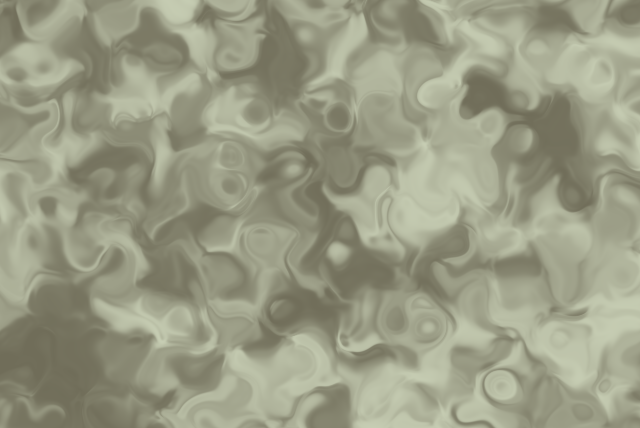
A Shadertoy shader for this texture:

```glsl
const vec3 SHADOW = vec3(0.435, 0.423, 0.345);
const vec3 LIGHT = vec3(0.785, 0.812, 0.710);
const float SCALE = 12.5;       // base cells per canvas height
const float CONTRAST = 1.2;
const float BRIGHTNESS = 0.06;
const int FOLDS = 3;
const float FOLD_AMOUNT = 0.95;
const float FOLD_FREQ_STEP = 1.6;
const float FOLD_FADE = 0.45;
const float BROAD_FREQ = 0.3;
const float BROAD_WEIGHT = 0.75;
const float FINE_WEIGHT = 0.42;

vec3 hash3(vec2 cell) {
    vec3 h = fract(cell.xyx * vec3(0.1031, 0.1030, 0.0973));
    h += dot(h, h.yxz + 33.33);
    return fract((h.xxy + h.yzz) * h.zyx);
}

// Smooth cellular noise: one soft signed bump per cell, three channels
vec3 bumpNoise(vec2 p) {
    vec2 base = floor(p);
    vec3 sum = vec3(0.0);
    for (int y = -1; y <= 1; y++) {
        for (int x = -1; x <= 1; x++) {
            vec2 cell = base + vec2(x, y);
            vec2 toBump = cell + hash3(cell + 71.0).xy - p;
            float falloff = max(0.0, 1.0 - dot(toBump, toBump));
            vec3 height = 2.0 * hash3(cell + 13.0) - 1.0;
            sum += height * falloff * falloff * falloff;
        }
    }
    return sum;
}

// Repeated displacement overlaps the plane into creases and rings
vec2 foldPlane(vec2 p) {
    float amount = FOLD_AMOUNT;
    float freq = 1.0;
    for (int i = 0; i < FOLDS; i++) {
        vec2 shift = vec2(17.3, 41.7) * float(i + 1);
        p += amount * bumpNoise(p * freq + shift).xy;
        amount *= FOLD_FADE;
        freq *= FOLD_FREQ_STEP;
    }
    return p;
}

float foldedTone(vec2 p) {
    float tone = bumpNoise(p + 103.0).z;
    tone += BROAD_WEIGHT * bumpNoise(p * BROAD_FREQ + 157.0).z;
    tone += FINE_WEIGHT * bumpNoise(p * 2.0 + 211.0).z;
    return tone;
}

void mainImage(out vec4 fragColor, in vec2 fragCoord) {
    vec2 p = SCALE * fragCoord / iResolution.y + 5.0;
    float tone = foldedTone(foldPlane(p)) + BRIGHTNESS;

    // Soft limits keep the pits and highlights within the palette
    float shade = 0.5 + 0.5 * tanh(CONTRAST * tone);
    fragColor = vec4(mix(SHADOW, LIGHT, shade), 1.0);
}
```
